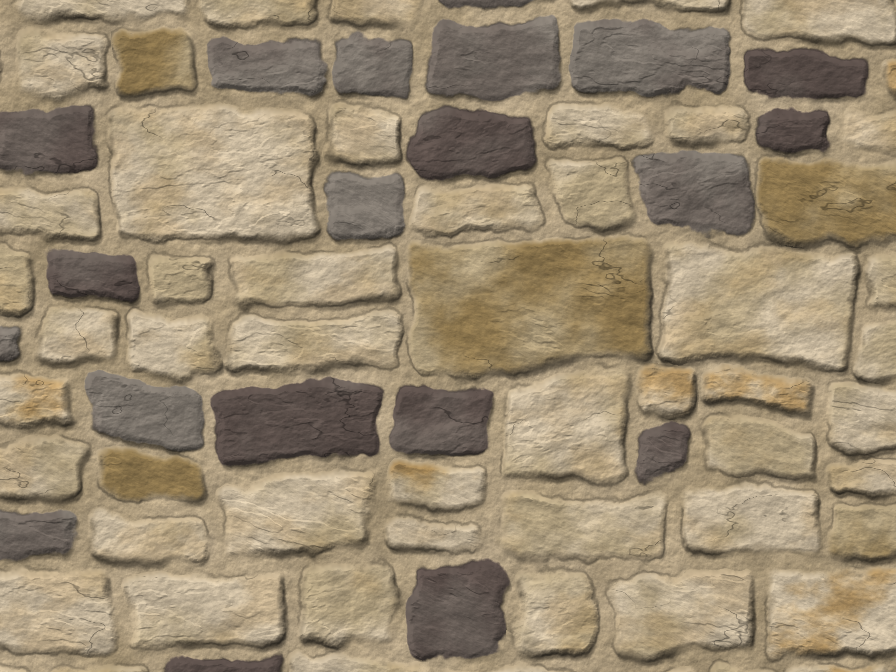
Give the GLSL for this texture, as a Shadertoy shader.

```glsl
struct Stone {
    float edge;   // signed distance to the outline, negative inside
    float id;     // random value of the stone
    vec2 local;   // position from the stone centre
};

float hash(vec2 p) {
    vec3 q = fract(vec3(p.xyx) * vec3(0.1031, 0.1030, 0.0973));
    q += dot(q, q.yzx + 33.33);
    return fract((q.x + q.y) * q.z);
}

float noise(vec2 p) {
    vec2 i = floor(p), f = fract(p);
    f = f * f * (3.0 - 2.0 * f);
    return mix(mix(hash(i), hash(i + vec2(1, 0)), f.x),
               mix(hash(i + vec2(0, 1)), hash(i + vec2(1, 1)), f.x), f.y);
}

float fbm(vec2 p) {
    float sum = 0.0, gain = 0.5;
    for (int i = 0; i < 5; i++) {
        sum += gain * noise(p);
        p = mat2(1.6, 1.2, -1.2, 1.6) * p + 17.3;
        gain *= 0.5;
    }
    return sum;
}

float jittered(float i, float seed) {
    return i + 0.45 * (hash(vec2(i + 40.0, seed)) - 0.5);
}

// Index, start and end of the uneven interval that holds x
vec3 interval(float x, float seed) {
    float i = floor(x);
    if (x < jittered(i, seed)) i -= 1.0;
    else if (x >= jittered(i + 1.0, seed)) i += 1.0;
    return vec3(i, jittered(i, seed), jittered(i + 1.0, seed));
}

float roundBox(vec2 p, vec2 halfSize, float radius) {
    vec2 q = abs(p) - halfSize + radius;
    return length(max(q, 0.0)) + min(max(q.x, q.y), 0.0) - radius;
}

bool isDark(float id) { return fract(id * 7.31) < 0.19; }

// Wall layout: uneven blocks, each split at random into stones
Stone findStone(vec2 p) {
    vec2 q = p + 0.040 * (vec2(noise(p * 5.0), noise(p * 5.0 + 31.0)) - 0.5)
               + 0.014 * (vec2(noise(p * 17.0), noise(p * 17.0 + 53.0)) - 0.5);
    vec2 block = vec2(0.47, 0.225);
    vec3 band = interval(q.y / block.y, 7.0);
    vec3 column = interval(q.x / block.x + 0.37 * band.x, band.x + 20.0);
    vec2 lo = vec2(column.y - 0.37 * band.x, band.y) * block;
    vec2 hi = vec2(column.z - 0.37 * band.x, band.z) * block;
    float id = hash(vec2(column.x + 61.0, band.x + 13.0));

    for (int k = 0; k < 5; k++) {
        vec2 size = hi - lo;
        float choice = hash(vec2(id * 91.0, 3.0));
        float cut = mix(0.36, 0.64, hash(vec2(id * 83.0, 5.0)));
        bool keep = hash(vec2(id * 71.0, 9.0)) < 0.12;
        float side;
        if (size.x > size.y * (1.3 + 1.4 * choice)) {
            if (size.x < 0.27) break;
            float x = mix(lo.x, hi.x, cut);
            side = step(x, q.x);
            if (side > 0.5) lo.x = x; else hi.x = x;
        } else {
            if (size.y < 0.15 || keep) break;
            float y = mix(lo.y, hi.y, cut);
            side = step(y, q.y);
            if (side > 0.5) lo.y = y; else hi.y = y;
        }
        id = hash(vec2(id * 97.0, side + 11.0));
    }

    vec2 local = q - 0.5 * (lo + hi);
    float gap = mix(0.005, 0.013, hash(vec2(id * 57.0, 2.0)));
    float edge = roundBox(local, 0.5 * (hi - lo) - gap, 0.016);
    edge += 0.024 * (fbm(p * 30.0) - 0.47);
    return Stone(edge, id, local);
}

// Height of the wall: flaky ledges on stone, grit on mortar
float relief(vec2 p, Stone s) {
    float body = smoothstep(0.003, -0.012, s.edge);
    vec2 q = p + s.id * 19.0;
    q.y += (s.id - 0.5) * 0.5 * s.local.x;
    float layers = fbm(q * vec2(11.0, 27.0)) * 5.0;
    float flaking = smoothstep(0.35, 0.7, noise(q * vec2(9.0, 14.0)));
    float ledge = floor(layers) + smoothstep(0.0, 0.2, fract(layers));
    float rough = 0.008 * fbm(q * vec2(20.0, 34.0)) + 0.005 * fbm(q * vec2(55.0, 80.0));
    rough += 0.0017 * ledge * flaking;
    float grit = 0.007 * fbm(p * 30.0) + 0.004 * fbm(p * 85.0);
    float rise = isDark(s.id) ? 0.006 : 0.0045;
    return rise * body + mix(grit, rough, body);
}

vec3 stoneColour(float id, vec2 p) {
    const vec3 cream = vec3(0.76, 0.70, 0.60), tan_ = vec3(0.68, 0.615, 0.49);
    const vec3 ochre = vec3(0.54, 0.455, 0.30), rust = vec3(0.63, 0.49, 0.28);
    const vec3 slate = vec3(0.48, 0.45, 0.415), umber = vec3(0.34, 0.295, 0.275);
    float kind = fract(id * 7.31);
    float patches = fbm(p * 9.0 + id * 40.0);
    if (kind < 0.09) return mix(umber, slate, 0.45 * smoothstep(0.4, 0.75, patches));
    if (kind < 0.19) return mix(slate, umber, 0.4 * smoothstep(0.45, 0.7, patches));
    if (kind < 0.27) return mix(ochre, tan_, smoothstep(0.4, 0.8, patches));
    vec3 pale = mix(tan_, cream, smoothstep(0.3, 0.6, patches + 0.35 * (kind - 0.55)));
    float stain = smoothstep(0.42, 0.7, fbm(p * vec2(13.0, 19.0) + id * 70.0));
    return mix(pale, rust, stain * (0.2 + 0.5 * step(0.85, kind)));
}

void mainImage(out vec4 fragColor, in vec2 fragCoord) {
    vec2 p = fragCoord / iResolution.y + vec2(2.1, 3.4);
    Stone stone = findStone(p);
    float mask = smoothstep(0.002, isDark(stone.id) ? -0.002 : -0.012, stone.edge);

    // Base colours with broad and fine mottling
    vec3 mortar = mix(vec3(0.58, 0.515, 0.40), vec3(0.74, 0.67, 0.56), fbm(p * 12.0));
    vec3 colour = mix(mortar, stoneColour(stone.id, p), mask);
    colour *= 0.90 + 0.20 * fbm(p * 30.0);
    colour *= 0.96 + 0.08 * noise(p * 210.0);

    // Light from the upper left
    float reach = 0.0022;
    vec2 toLight = p + reach * vec2(-0.45, 0.9);
    Stone lit = findStone(toLight);
    float slope = (relief(p, stone) - relief(toLight, lit)) / reach;
    colour *= clamp(1.0 + 0.34 * slope, 0.58, 1.13);

    // Broken shadow below each stone and cracks along its rim
    Stone above = findStone(p + vec2(-0.003, 0.008));
    float broken = smoothstep(0.25, 0.7, noise(p * 15.0 + 4.0));
    float shadow = smoothstep(0.003, -0.005, above.edge) * (1.0 - mask) * broken;
    float rim = smoothstep(0.004, 0.0, abs(stone.edge)) * smoothstep(0.4, 0.65, noise(p * 24.0));
    float crack = smoothstep(0.012, 0.0, abs(fbm(p * vec2(8.0, 17.0) + stone.id * 9.0) - 0.5));
    crack *= mask * smoothstep(0.5, 0.75, noise(p * 13.0 + 8.0));
    colour *= (1.0 - 0.42 * shadow) * (1.0 - 0.26 * rim) * (1.0 - 0.30 * crack);

    fragColor = vec4(colour, 1.0);
}
```
